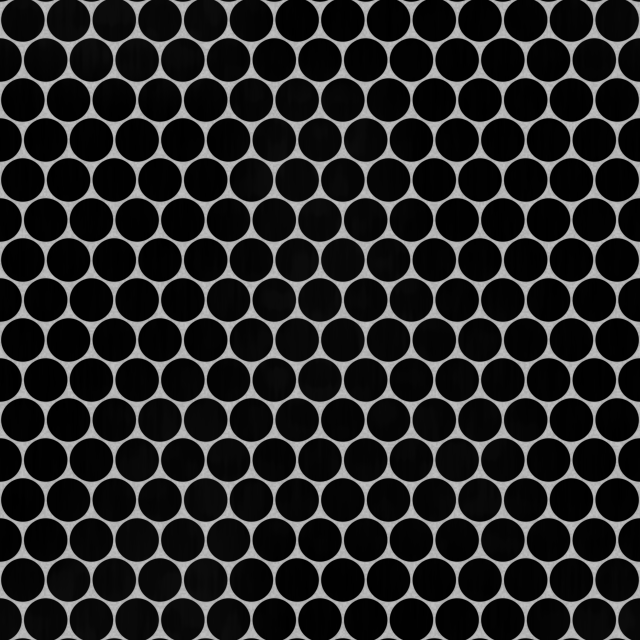
Reproduce this pattern procedurally as a WebGL 2 fragment shader.

```glsl
#version 300 es
precision highp float;
uniform vec2 u_resolution;
out vec4 fragColor;

const vec2 GRID = vec2(14.0, 16.0);
const float RADIUS = 0.0339;

float hash(vec2 cell, float seed) {
    uvec3 q = uvec3(ivec3(vec3(cell, seed))) * uvec3(1597u, 3812u, 2741u);
    uint h = (q.x ^ (q.y * 7919u) ^ q.z) * 73939u;
    h = (h ^ (h >> 15u)) * 48271u;
    h = (h ^ (h >> 13u)) * 69621u;
    return float((h ^ (h >> 16u)) & 65535u) / 65535.0;
}

// Value noise that wraps after period cells
float wrapNoise(vec2 uv, vec2 period, float seed) {
    vec2 p = uv * period;
    vec2 cell = floor(p);
    vec2 f = fract(p);
    f = f * f * (3.0 - 2.0 * f);
    vec2 a = mod(cell, period);
    vec2 b = mod(cell + 1.0, period);
    return mix(mix(hash(a, seed), hash(vec2(b.x, a.y), seed), f.x),
               mix(hash(vec2(a.x, b.y), seed), hash(b, seed), f.x), f.y);
}

// Signed distance to the nearest disc; tile receives its wrapped index
float discDistance(vec2 uv, out vec2 tile) {
    float nearest = 1.0;
    float baseRow = floor(uv.y * GRID.y);
    for (int i = -1; i <= 1; i++) {
        float row = baseRow + float(i);
        float shift = 0.5 * mod(row, 2.0);
        float column = floor(uv.x * GRID.x - shift + 0.5);
        vec2 center = vec2(column + shift, row + 0.5) / GRID;
        float d = length(uv - center) - RADIUS;
        if (d < nearest) {
            nearest = d;
            tile = mod(vec2(column, row), GRID);
        }
    }
    return nearest;
}

// Dark glaze with a tone per tile, broad haze and ragged vertical streaks
vec3 glazeColor(vec2 uv, vec2 tile) {
    float seed = 10.0 + tile.x + tile.y * GRID.x;
    float haze = smoothstep(0.2, 0.8, wrapNoise(uv, vec2(4.0), 3.0));
    float tone = hash(tile, 5.0);
    float streak = wrapNoise(uv, vec2(190.0, 22.0), seed);
    float fine = wrapNoise(uv, vec2(420.0, 40.0), seed + 300.0);
    float patchy = wrapNoise(uv, vec2(30.0, 34.0), seed + 600.0);
    float smear = smoothstep(0.45, 0.75, patchy + 0.3 * (streak - 0.5));
    float value = 0.004 + 0.018 * haze + 0.012 * tone * haze;
    value += (0.003 + 0.017 * haze) * smear * (0.5 + 0.5 * tone);
    value += 0.006 * (streak - 0.5) + 0.004 * (fine - 0.5);
    return vec3(max(value, 0.0));
}

// Light grout with fine sandy grain
vec3 groutColor(vec2 uv) {
    float grain = wrapNoise(uv, vec2(400.0), 1.0) - 0.5;
    float blotch = wrapNoise(uv, vec2(90.0), 2.0) - 0.5;
    return vec3(0.715 + 0.07 * grain + 0.025 * blotch);
}

void main() {
    vec2 uv = gl_FragCoord.xy / u_resolution;
    vec2 tile = vec2(0.0);
    float d = discDistance(uv, tile);
    float soft = max(0.0010, 0.7 / u_resolution.y);
    vec3 grout = groutColor(uv);
    // Slight shading where the grout meets the tile
    grout *= 0.92 + 0.08 * smoothstep(0.0, 0.003, d);
    vec3 color = mix(glazeColor(uv, tile), grout, smoothstep(-soft, soft, d));
    fragColor = vec4(color, 1.0);
}
```
